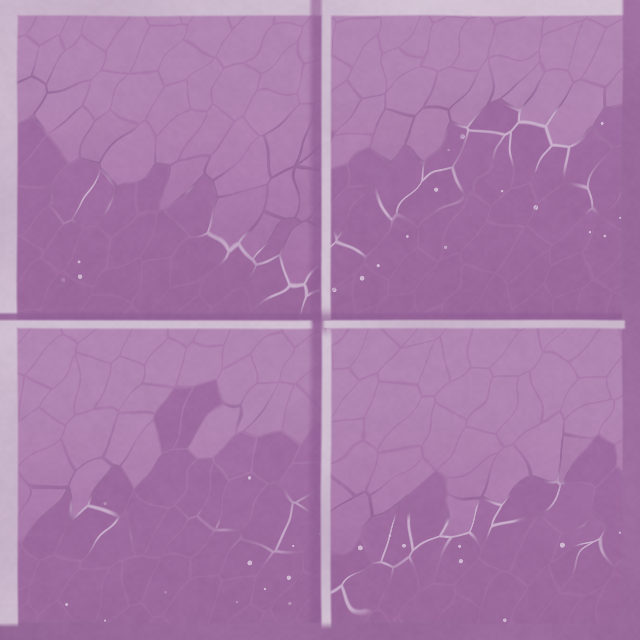
Reproduce this texture procedurally as a Shadertoy shader.

```glsl
// Two by two glazed lilac tiles with bevelled grout, broken shards, cracks and pale chips.

float hash(vec2 p) {
    return fract(sin(dot(p, vec2(127.1, 311.7))) * 43758.5453);
}

vec2 hash2(vec2 p) {
    return vec2(hash(p), hash(p + 47.3));
}

float noise(vec2 p) {
    vec2 i = floor(p), f = fract(p);
    f = f * f * (3.0 - 2.0 * f);
    return mix(mix(hash(i), hash(i + vec2(1, 0)), f.x),
               mix(hash(i + vec2(0, 1)), hash(i + 1.0), f.x), f.y);
}

// Soft strip from a to b
float strip(float x, float a, float b, float soft) {
    return smoothstep(a - soft, a + soft, x) - smoothstep(b - soft, b + soft, x);
}

// Voronoi shards: xy is the cell centre, z the distance to the nearest border
vec3 shards(vec2 p) {
    vec2 base = floor(p), centre = p;
    float nearest = 9.0, border = 9.0;
    for (int k = 0; k < 9; k++) {
        vec2 cell = base + vec2(k % 3 - 1, k / 3 - 1);
        vec2 site = cell + 0.1 + 0.8 * hash2(cell);
        float d = distance(p, site);
        if (d < nearest) { nearest = d; centre = site; }
    }
    for (int k = 0; k < 25; k++) {
        vec2 cell = base + vec2(k % 5 - 2, k / 5 - 2);
        vec2 site = cell + 0.1 + 0.8 * hash2(cell), across = site - centre;
        if (dot(across, across) > 0.0001)
            border = min(border, dot(0.5 * (site + centre) - p, normalize(across)));
    }
    return vec3(centre, border);
}

// Height of the broken edge inside a tile, with its own slope per tile
float breakLevel(vec2 q, vec2 id) {
    float left = mix(mix(0.42, 0.2, id.x), mix(0.62, 0.42, id.x), id.y);
    float right = mix(0.62, 0.3, id.y * (1.0 - id.x));
    return mix(left, right, q.x) + 0.4 * (noise(q * 3.5 + id * 19.0) - 0.5);
}

vec3 glaze(vec2 uv, float px) {
    vec2 id = step(0.5, uv);
    vec2 q = uv * 2.0 - id;

    // Stretched, warped shards that differ in each tile
    mat2 stretch = mat2(18, 6, -12, 11);
    vec2 shift = id * vec2(17, 31);
    vec2 warped = uv + 0.022 * (vec2(noise(uv * 22.0), noise(uv * 22.0 + 50.0)) - 0.5);
    vec3 shard = shards(stretch * warped + shift);
    vec2 centre = inverse(stretch) * (shard.xy - shift) * 2.0 - id;
    float border = shard.z / 17.0;

    // Lighter glaze above the break, darker body below
    float upper = step(breakLevel(centre, id), centre.y + 0.12 * (hash(shard.xy) - 0.5));
    upper = mix(0.5, upper, smoothstep(0.0, px + 0.0012, border));
    vec3 light = mix(vec3(0.645, 0.445, 0.65), vec3(0.695, 0.525, 0.7), smoothstep(0.0, 0.85, q.y));
    vec3 body = mix(vec3(0.605, 0.41, 0.61), vec3(0.635, 0.435, 0.645), q.y);
    vec3 col = mix(body, light, upper);

    // Cracks: dark in the glaze, pale glints just below it
    float offset = q.y - breakLevel(q, id);
    float near = 1.0 - smoothstep(0.06, 0.28, abs(offset));
    col += 0.022 * near * (hash(shard.xy + 5.0) - 0.5);
    float line = 1.0 - smoothstep(0.0006, 0.0016 + px, border);
    float wear = noise(uv * 13.0 + id * 7.0);
    col = mix(col, vec3(0.5, 0.33, 0.53), 0.65 * line * near * upper * smoothstep(0.35, 0.65, wear));
    float glint = smoothstep(0.6, 0.75, wear) * strip(offset, -0.22, 0.0, 0.04);
    col = mix(col, vec3(0.83, 0.75, 0.84), 0.8 * line * glint);

    // Scattered chips in the body
    vec2 grid = uv * 45.0, cell = floor(grid);
    float radius = mix(0.04, 0.15, hash(cell + 3.0));
    float chip = 1.0 - smoothstep(radius, radius + 0.06, distance(fract(grid), 0.3 + 0.4 * hash2(cell)));
    chip *= step(0.95, hash(cell + 9.0)) * strip(offset, -0.38, -0.04, 0.04);
    return mix(col, vec3(0.86, 0.8, 0.87), 0.8 * chip * (1.0 - upper));
}

void mainImage(out vec4 fragColor, in vec2 fragCoord) {
    vec2 uv = fragCoord / iResolution.xy;
    float px = 1.0 / iResolution.y;
    float soft = 0.001 + px;
    vec3 col = glaze(uv, px);

    // Slightly uneven joints
    vec2 p = uv + 0.003 * (vec2(noise(uv * 9.0), noise(uv * 9.0 + 30.0)) - 0.5);

    // Shaded bevels
    vec3 shade = vec3(0.57, 0.375, 0.585);
    col = mix(col, shade, 0.75 * smoothstep(0.478, 0.492, p.x) * step(p.x, 0.51));
    col = mix(col, shade, 0.85 * strip(p.y, 0.495, 0.511, 0.004));
    float outer = max(smoothstep(0.97, 0.974, p.x), 1.0 - smoothstep(0.025, 0.029, p.y));
    col = mix(col, mix(vec3(0.58, 0.4, 0.59), vec3(0.64, 0.45, 0.65), noise(uv * 5.0)), outer);

    // Pale grout, dimmed where the joints cross
    vec3 grout = mix(vec3(0.765, 0.68, 0.775), vec3(0.83, 0.77, 0.835), noise(uv * 6.0 + 12.0));
    float across = strip(p.y, 0.487, 0.5, soft) * (1.0 - smoothstep(0.974, 0.98, p.x));
    across *= 1.0 - strip(p.x, 0.486, 0.504, 0.005);
    float crossing = 1.0 - 0.65 * strip(p.y, 0.482, 0.513, 0.012);
    float upright = strip(p.x, 0.502, 0.517, soft) * crossing * smoothstep(0.015, 0.03, p.y);
    float leftRim = (1.0 - smoothstep(0.027 - soft, 0.027 + soft, p.x)) * smoothstep(0.018, 0.028, p.y);
    leftRim *= 1.0 - 0.9 * strip(p.y, 0.5, 0.511, 0.003);
    float topRim = smoothstep(0.975 - soft, 0.975 + soft, p.y) * (1.0 - smoothstep(0.968, 0.976, p.x));
    topRim *= 1.0 - 0.7 * strip(p.x, 0.484, 0.502, 0.004);
    col = mix(col, grout, max(max(across, upright), max(leftRim, topRim)));

    // Fine grain
    col += 0.014 * (noise(uv * 170.0) - 0.5) + 0.012 * (noise(uv * 60.0) - 0.5);
    fragColor = vec4(col, 1.0);
}
```
